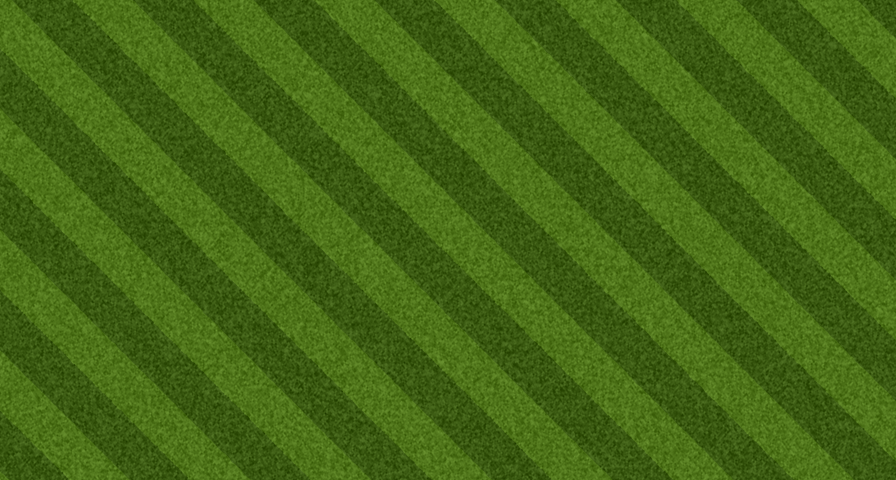
A Shadertoy shader for this texture:

```glsl
// Mown lawn: diagonal light and dark stripes covered in fine grass grain.

#define STRIPE_PERIOD 0.2515   // horizontal repeat, in canvas heights
#define STRIPE_START  0.151    // left edge of a light stripe at the top
#define EDGE_WOBBLE   0.003    // raggedness of the stripe borders
#define GRAIN_DENSITY 260.0    // blades per canvas height
#define GRAIN_AMOUNT  0.25
#define TUFT_AMOUNT   0.012
#define DARK_GRASS    vec3(0.226, 0.347, 0.066)
#define LIGHT_GRASS   vec3(0.308, 0.454, 0.100)
#define GRAIN_TINT    vec3(0.90, 1.00, 0.75)

float hash(vec2 p) {
    vec3 q = fract(p.xyx * vec3(0.1031, 0.1030, 0.0973));
    q += dot(q, q.yzx + 33.33);
    return fract((q.x + q.y) * q.z);
}

float valueNoise(vec2 p) {
    vec2 cell = floor(p);
    vec2 f = fract(p);
    f = f * f * (3.0 - 2.0 * f);
    float low  = mix(hash(cell), hash(cell + vec2(1.0, 0.0)), f.x);
    float high = mix(hash(cell + vec2(0.0, 1.0)), hash(cell + 1.0), f.x);
    return mix(low, high, f.y);
}

// Short blades: noise squeezed across a leaning direction
float blades(vec2 p, float angle, vec2 offset) {
    float c = cos(angle), s = sin(angle);
    vec2 q = mat2(c, -s, s, c) * p;
    return valueNoise(q * vec2(1.2, 0.8) + offset);
}

// Two layers of blades leaning opposite ways, centred on zero
float grassGrain(vec2 uv) {
    vec2 p = uv * GRAIN_DENSITY;
    float left  = blades(p,  0.6, vec2(517.0, 803.0));
    float right = blades(p, -0.7, vec2(941.0, 622.0));
    return 0.5 * (left + right) - 0.5;
}

// 1 inside a light stripe, 0 inside a dark one
float lightStripe(vec2 uv, float wobble, float pixel) {
    float across = uv.x + uv.y - 1.0 - STRIPE_START + wobble;
    float fromCentre = abs(fract(across / STRIPE_PERIOD + 0.25) - 0.5);
    float dist = (0.25 - fromCentre) * STRIPE_PERIOD * 0.7071;
    return smoothstep(-pixel, pixel, dist);
}

void mainImage(out vec4 fragColor, in vec2 fragCoord) {
    vec2 uv = fragCoord / iResolution.y;
    float pixel = 0.7 / iResolution.y;

    // Mowing stripes with a slightly ragged border
    float grain = grassGrain(uv);
    float wobble = EDGE_WOBBLE * (valueNoise(uv * 130.0 + 71.0) - 0.5 + grain);
    vec3 color = mix(DARK_GRASS, LIGHT_GRASS, lightStripe(uv, wobble, pixel));

    // Blade shading and faint tufts
    float tufts = valueNoise(uv * 60.0 + 300.0) - 0.5;
    color += GRAIN_TINT * (GRAIN_AMOUNT * grain + TUFT_AMOUNT * tufts);

    fragColor = vec4(clamp(color, 0.0, 1.0), 1.0);
}
```
